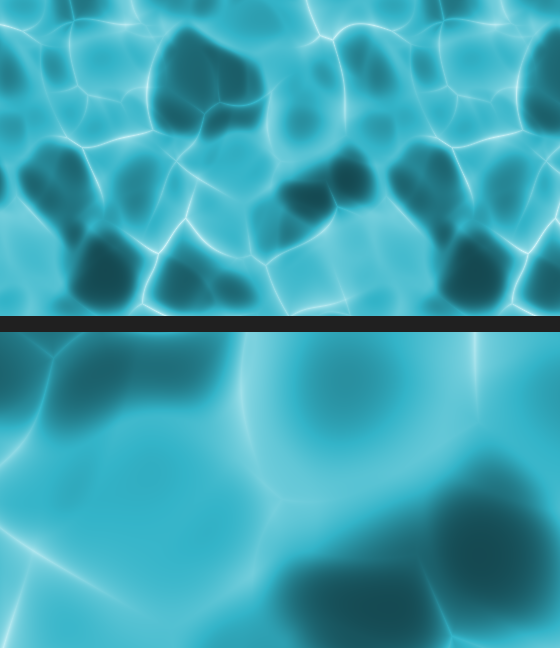
Top: the whole. Bottom: its middle third, enlarged.
Give the GLSL for this texture, as a Shadertoy shader.

```glsl
// Turquoise water caustics: dark rounded pools between glowing, creased light lines.
#define PERIOD 1.17        // horizontal repeat, in canvas heights
#define BIG_CELLS 4.0      // large pools per repeat
#define SMALL_CELLS 5.0    // small pools per repeat
#define VEIL_CELLS 7.0     // faint pools per repeat
#define POOL_EDGE 0.36     // softness of the pool rims, in cells
#define BIG_DEPTH 0.95     // darkness of the large pools
#define SMALL_DEPTH 0.36   // darkness of the small pools
#define BASE_LIGHT 0.25    // brightness between the pools
#define LINE_WIDTH 0.005   // core of the light lines
#define HALO_WIDTH 0.036   // glow around the light lines
#define WATER vec3(0.20, 0.705, 0.785)
#define GLINT vec3(0.90, 0.99, 1.0)

const float TAU = 6.2831853;

vec2 hash2(vec2 p) {
    return fract(sin(vec2(dot(p, vec2(127.1, 311.7)), dot(p, vec2(269.5, 183.3)))) * 43758.55);
}

// Cell id wrapped so the pattern repeats sideways.
vec2 wrapCell(vec2 id, float count) {
    return vec2(mod(id.x, count), id.y);
}

// Staggered rows with jitter keep the pools round instead of square.
vec2 cellPoint(vec2 id, float count, float seed) {
    vec2 stagger = vec2(0.5 * mod(id.y, 2.0) - 0.25, 0.0);
    return id + 0.5 + stagger + 0.66 * (hash2(wrapCell(id, count) + seed) - 0.5);
}

// Returns pool shape (0 on the rim, 1 inside), pool rank 0..1, rim distance in heights.
vec3 pools(vec2 p, float count, float seed) {
    float scale = count / PERIOD;
    p *= scale;
    vec2 home = floor(p), nearest = home, center = p;
    float best = 1e3;
    for (int y = -2; y <= 2; y++)
    for (int x = -2; x <= 2; x++) {
        vec2 id = home + vec2(x, y);
        vec2 c = cellPoint(id, count, seed);
        float d = dot(c - p, c - p);
        if (d < best) { best = d; nearest = id; center = c; }
    }
    vec2 id = wrapCell(nearest, count);
    float rank = fract(dot(id, vec2(0.755, 0.570)) + seed * 0.37);
    float softness = POOL_EDGE * mix(0.55, 1.4, hash2(id + seed + 40.0).x);

    // Multiplying the soft rims rounds off the polygon corners.
    float shape = 1.0, rim = 1e3;
    for (int y = -2; y <= 2; y++)
    for (int x = -2; x <= 2; x++) {
        if (x == 0 && y == 0) continue;
        vec2 c = cellPoint(nearest + vec2(x, y), count, seed);
        float e = max(dot(0.5 * (center + c) - p, normalize(c - center)), 0.0);
        rim = min(rim, e);
        shape *= 1.0 - exp(-3.0 * pow(e / softness, 1.5));
    }
    return vec3(shape, rank, rim / scale);
}

// Layered sines bend the straight cell borders.
vec2 bend(vec2 p, float phase) {
    float k = TAU / PERIOD;
    p += 0.032 * vec2(sin(9.0 * p.y + 2.0 * sin(k * p.x) + phase),
                      sin(2.0 * k * p.x + 5.0 * p.y + phase));
    p += 0.014 * vec2(sin(17.0 * p.y + 3.0 * k * p.x - phase),
                      cos(4.0 * k * p.x + 11.0 * p.y));
    return p;
}

// Slow light variation between -1 and 1.
float swell(vec2 p, float phase) {
    float k = TAU / PERIOD;
    return 0.5 * (sin(k * p.x + 4.0 * p.y + phase)
                + sin(2.0 * k * p.x - 6.5 * p.y + 2.0 * phase + sin(7.0 * p.y)));
}

float lightLine(float rim, float strength) {
    return strength * (0.40 * exp(-rim / LINE_WIDTH) + 0.26 * exp(-rim / HALO_WIDTH));
}

void mainImage(out vec4 fragColor, in vec2 fragCoord) {
    vec2 p = fragCoord / iResolution.y;
    vec3 big = pools(bend(p, 0.6), BIG_CELLS, 3.0);
    vec3 small = pools(bend(p, 3.4), SMALL_CELLS, 11.0);
    vec3 veil = pools(bend(p, 5.1), VEIL_CELLS, 23.0);

    // Overlapping pools absorb light.
    float light = BASE_LIGHT + 0.12 * swell(p, 1.3);
    light -= (0.10 + BIG_DEPTH * big.y * big.y) * big.x;
    light -= (0.05 + SMALL_DEPTH * small.y) * small.x;
    light -= 0.55 * SMALL_DEPTH * veil.y * veil.x;

    // Creases brighten only along parts of the rims.
    light += lightLine(big.z, smoothstep(-0.25, 0.8, swell(p, 4.1)));
    light += lightLine(small.z, 0.6 * smoothstep(-0.1, 0.8, swell(p, 2.2)));

    // Shade towards deep teal below zero, towards white above.
    float shade = 0.68 * tanh(max(-light, 0.0) / 0.68);
    vec3 color = mix(WATER * (1.0 - shade), GLINT, clamp(light, 0.0, 1.0));
    fragColor = vec4(color, 1.0);
}
```
